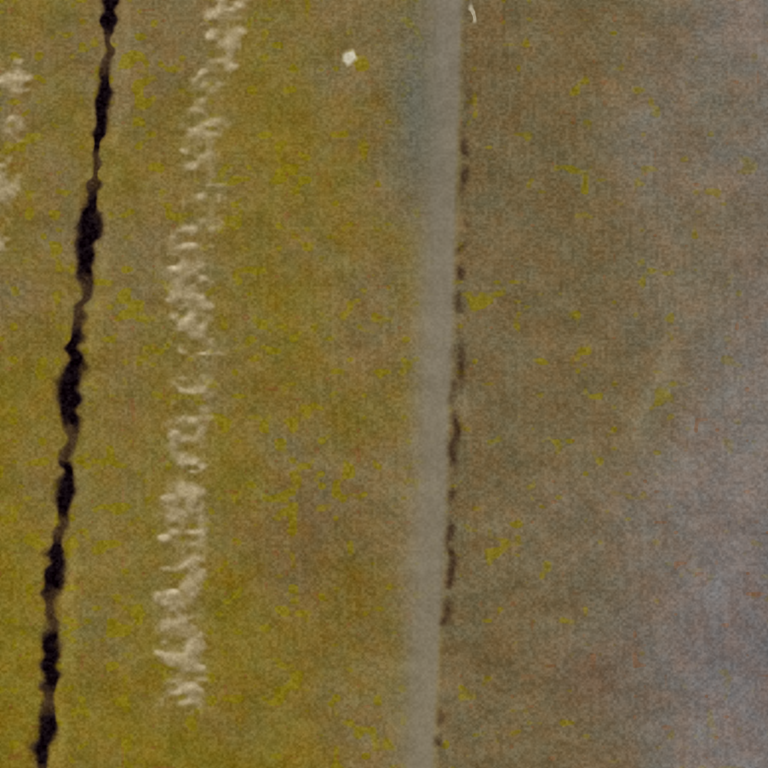
Reproduce this texture procedurally as a WebGL 2 fragment shader.

```glsl
#version 300 es
precision highp float;
uniform vec2 u_resolution;
out vec4 fragColor;

// Palette
const vec3 OCHRE = vec3(.495, .42, .125);
const vec3 TAN = vec3(.475, .403, .25);
const vec3 OLIVE = vec3(.447, .385, .262);
const vec3 MAUVE = vec3(.475, .435, .395);
const vec3 STRIP = vec3(.5, .462, .385);
const vec3 SLATE = vec3(.4, .4, .355);
const vec3 FLAKE = vec3(.61, .545, .41);
const vec3 YELLOW = vec3(.51, .455, .03);
const vec3 RUST = vec3(.52, .31, .17);
const vec3 BROWN = vec3(.24, .17, .115);
const vec3 BLACK = vec3(.06, .025, .045);
const vec3 CHIP = vec3(.78, .75, .66);

// Layout and strength
const float STRIP_WIDTH = .054;
const float CRACK_WIDTH = .0135;
const float CRACK_STEP = .133;
const float SEAM_WIDTH = .034;
const float GRAIN = .085;
const float MOTTLE = .12;
const float TINT = .07;

float hash(vec2 p) {
  return fract(sin(dot(p, vec2(127.1, 311.7))) * 43758.5453);
}

float noise(vec2 p) {
  vec2 i = floor(p), f = fract(p);
  f = f * f * (3. - 2. * f);
  return mix(mix(hash(i), hash(i + vec2(1, 0)), f.x),
             mix(hash(i + vec2(0, 1)), hash(i + vec2(1, 1)), f.x), f.y);
}

float fbm(vec2 p) {
  float sum = 0., amp = .533;
  for (int i = 0; i < 4; i++) {
    sum += amp * noise(p);
    p = mat2(.8, .6, -.6, .8) * p * 2.03 + 17.3;
    amp *= .5;
  }
  return sum;
}

float bump(float d) { return exp(-d * d); }

// Soft ellipse: center, then radii
float blob(vec2 p, float cx, float cy, float rx, float ry) {
  return bump(length((p - vec2(cx, cy)) / vec2(rx, ry)));
}

// Lumpy height of the flaking crust
float crust(vec2 p) {
  p.y += .012 * noise(p * 40.);
  return .5 * noise(p * vec2(40, 66) + 5.) + .5 * noise(p * vec2(80, 115));
}

// Raised flakes inside a mask, lit from above
vec3 addFlakes(vec3 color, vec2 p, float mask) {
  float height = crust(p);
  float slope = height - crust(p + vec2(-.004, .007));
  float cover = smoothstep(.34, .8, height + .4 * mask - .28) * smoothstep(0., .5, mask);
  return mix(color + .1 * slope * mask, FLAKE + .35 * slope, .9 * cover);
}

void main() {
  vec2 p = gl_FragCoord.xy / u_resolution;
  float x = p.x, y = p.y;
  float broad = fbm(p * 6.) - .5;
  float patches = fbm(p * 13. + 50.) - .5;
  float fine = fbm(p * vec2(30, 38)) - .5;

  // Stained ground on both sides of the strip
  float edge = .568 + .053 * y - .016 * y * y;
  float fade = .3 + .65 * smoothstep(.33, .52, x) + .22 * smoothstep(.35, .95, y);
  fade += .45 * blob(p, .19, .98, .1, .3) + .55 * blob(p, .02, .56, .08, .18);
  fade += 1.1 * broad + 1.3 * patches - .25 * blob(p, .38, .72, .09, .25);
  vec3 left = mix(OCHRE, TAN, clamp(fade, 0., 1.));
  left -= vec3(.035, .045, .01) * blob(p, .41, .27, .07, .09);
  float greyness = smoothstep(.7, .99, x + .28 * broad + .12 * (.5 - y));
  vec3 right = mix(OLIVE, MAUVE, greyness);
  right += vec3(-.015, -.008, .02) * blob(p, 1., .15, .18, .25);
  right = mix(right, RUST * .75, .3 * blob(p, .78, .12, .05, .04));
  right += .035 * bump((x - .85 - .54 * (y - .49)) / .014) * bump((y - .49) / .06);
  vec3 color = mix(left, right, smoothstep(-.004, .004, x - edge));
  color += MOTTLE * (.7 * fine + .4 * patches);
  color += TINT * (fbm(p * 45. + 70.) - .5) * vec3(.8, -.3, -.9);

  // Yellow and rust specks
  float speck = noise(p * vec2(55, 68) + 31.) * .65 + noise(p * vec2(105, 120)) * .35;
  speck += .09 - .09 * smoothstep(.3, .75, x) + .25 * patches;
  color = mix(color, YELLOW, .65 * smoothstep(.73, .9, speck) * (1. - .7 * greyness));
  color = mix(color, RUST, .4 * smoothstep(.88, .98, noise(p * 75. + 83.)));

  // Pale strip: firm right side, feathered left side, slate stain above
  float inner = x - edge + STRIP_WIDTH - .012 * patches;
  float strip = smoothstep(-.02, .028, inner) * (1. - smoothstep(-.01, .005, x - edge));
  color = mix(color, STRIP + vec3(0, .005, .025) * y + .07 * fine, .92 * strip);
  color = mix(color, SLATE, .85 * blob(p, .54, .86, .027, .13));

  // Broken shadow along the strip
  float gap = .5 * noise(vec2(y * 26., 7)) + .5 * noise(vec2(y * 62., 2));
  float shadowX = edge - .002 + .012 * noise(vec2(y * 48., 9));
  float shadow = bump((x - shadowX) / .0058) * smoothstep(.4, .8, gap);
  shadow *= 1. - .7 * smoothstep(.78, .9, y);
  shadow = max(shadow, .9 * blob(p, .601, .525, .006, .03));
  shadow = max(shadow, .8 * blob(p, .583, .205, .006, .016));
  color = mix(color, BROWN, .85 * shadow);
  color = mix(color, FLAKE * .85, .7 * blob(p, .603, .472, .01, .018));

  // Flaking seam and crust on the left border
  float seamX = .219 + .045 * y + .014 * smoothstep(.82, 1., y) + .02 * noise(vec2(y * 15., 3));
  float seam = 1. - smoothstep(.4, 1.3, abs(x - seamX + .014 * fine) / SEAM_WIDTH);
  seam *= smoothstep(.05, .11, y) * (1. - .45 * bump((y - .52) / .05));
  seam *= 1. - .22 * smoothstep(.64, .72, y);
  float border = blob(p, .015, .9, .03, .022) + blob(p, .005, .755, .018, .035);
  border += .8 * blob(p, 0., .68, .012, .015) + .5 * blob(p, .02, .82, .018, .04);
  color = mix(color, FLAKE * .82, .25 * seam);
  color = addFlakes(color, p, min(seam + 1.2 * border, 1.));

  // Lone bright chips
  vec2 ragged = p + .01 * (vec2(noise(p * 90.), noise(p * 90. + 40.)) - .5);
  color = mix(color, CHIP, smoothstep(.3, .8, blob(ragged, .456, .926, .011, .013)));
  ragged.x += .5 * (ragged.y - .983);
  color = mix(color, CHIP, .7 * smoothstep(.2, .8, blob(ragged, .616, .983, .006, .014)));

  // Dark crack: linked beads with a ragged, blurred outline
  float crackX = .05 + .092 * y - .006 * bump((y - .24) / .08) - .007 * bump((y - .54) / .12);
  crackX += .007 * noise(vec2(y * 32., 1));
  float phase = y - .03 + .045 * sin(y * 5. - .3) + .03 * bump((y - .46) / .12);
  float bead = .5 + .5 * cos(6.2832 * phase / CRACK_STEP);
  float width = CRACK_WIDTH * (.55 + .6 * bead) * (1. - .25 * smoothstep(.55, .95, y));
  float offset = abs(x - crackX + .014 * (noise(p * vec2(60, 75)) - .5)) / width;
  color += .08 * bump((x - crackX - .022) / .01) * (noise(vec2(y * 40., 6)) - .2);
  color = mix(color, BROWN, .9 - .9 * smoothstep(.35, 1.4, offset));
  float core = 1. - smoothstep(.35, 1., offset);
  color = mix(color, BLACK, core * smoothstep(.1, .6, bead + .9 * fine));

  // Film grain
  float grain = noise(p * 256.) + .6 * noise(p * 390. + 9.) - .8;
  color += GRAIN * grain * (1. - .5 * strip);
  fragColor = vec4(clamp(color, 0., 1.), 1);
}
```
